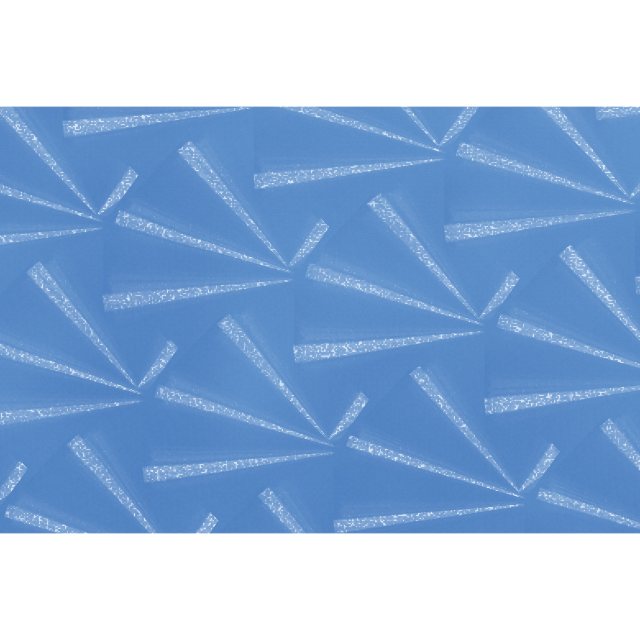
Write a Shadertoy shader that draws this pattern.

```glsl
float hash(vec2 p) {
    return fract(sin(dot(p, vec2(127.1, 311.7))) * 43758.5453);
}

float noise(vec2 p) {
    vec2 i = floor(p), f = fract(p);
    f = f * f * (3.0 - 2.0 * f);
    return mix(mix(hash(i), hash(i + vec2(1, 0)), f.x),
               mix(hash(i + vec2(0, 1)), hash(i + vec2(1, 1)), f.x), f.y);
}

// Tapered beam from a sharp tip to a cut end: x = bright core, y = faint side rays
vec2 beam(vec2 q, vec2 tip, vec2 far, float halfWidth, float seed) {
    vec2 axis = far - tip;
    float len = length(axis);
    vec2 dir = axis / len;
    q -= tip;
    float t = dot(q, dir) / len;
    if (t < -0.02 || t > 1.03) return vec2(0);
    float across = q.x * dir.y - q.y * dir.x;
    across += 0.003 * (noise(vec2(t * 3.0, seed)) - 0.5) * t;
    float s = across / (halfWidth * max(t, 0.0) + 0.0015);
    float rays = noise(vec2(s * 3.0 + seed, t * 2.5));
    float start = smoothstep(-0.01, 0.05, t);
    float core = smoothstep(1.05, 0.65, abs(s + 0.2)) * smoothstep(1.004, 0.994, t);
    core *= 0.65 + 0.55 * noise(vec2(s * 1.6 + seed, t * 4.0));
    float side = smoothstep(3.6, 0.6, abs(s - 0.5)) * smoothstep(1.0, 0.97, t + 0.05 * rays);
    return vec2(core, side * (0.25 + 0.9 * rays)) * start;
}

void mainImage(out vec4 fragColor, in vec2 fragCoord) {
    vec2 p = fragCoord / iResolution.y;
    float pixel = 1.0 / iResolution.y;

    // Slanted lattice of beam tips
    mat2 lattice = mat2(0.298, -0.081, 0.0625, -0.270);
    vec2 origin = vec2(0.458, 0.571);
    vec2 cell = floor(inverse(lattice) * (p - origin));

    vec2 light = vec2(0);
    float shade = 0.0;
    for (int j = -1; j <= 2; j++)
    for (int i = -1; i <= 2; i++) {
        vec2 id = cell + vec2(i, j);
        vec2 q = p - origin - lattice * id;
        float seed = 40.0 * hash(id);
        float size = 0.85 + 0.3 * hash(id + 7.0);

        // Three long beams fanning out to the left
        light = max(light, beam(q, vec2(-0.006, 0.010), vec2(-0.170, 0.203), 0.0125 * size, seed));
        light = max(light, beam(q, vec2(0.002, 0.002), vec2(-0.275, 0.092), 0.0105 * size, seed + 11.0));
        light = max(light, beam(q, vec2(0.002, -0.008), vec2(-0.297, -0.041), 0.0125 * size, seed + 23.0));

        // Short beam to the upper right, cut by the neighbouring fan
        float cut = dot(q - vec2(0.0225, 0.027), vec2(-0.81, 0.58));
        vec2 stub = beam(q, vec2(-0.008, 0.011), vec2(0.058, 0.073), 0.017, seed + 31.0);
        light = max(light, stub * smoothstep(-0.001, 0.001, cut));

        // Soft shadows inside the fan's left and upper edges
        float left = q.x + 0.297;
        shade += smoothstep(-0.001, 0.001, left) * exp(-max(left, 0.0) * 22.0)
               * smoothstep(0.08, 0.03, abs(q.y + 0.005));
        vec2 e = q - vec2(-0.214, 0.165);
        float upper = dot(e, vec2(0.73, -0.68));
        shade += 0.8 * smoothstep(-0.001, 0.001, upper) * exp(-max(upper, 0.0) * 24.0)
               * smoothstep(0.065, 0.05, abs(dot(e, vec2(0.68, 0.73))));
    }

    // Blue ground with broad drifts and fine grain
    float drift = 0.65 * noise(p * 5.0 + 3.0) + 0.35 * noise(p * 13.0);
    drift += 0.35 * (p.y - 0.5) - 0.28 * shade;
    vec3 color = mix(vec3(0.318, 0.510, 0.757), vec3(0.375, 0.572, 0.797), clamp(drift, 0.0, 1.0));
    color += 0.018 * (noise(p * 430.0) - 0.5);

    // Glittering beams
    float grain = noise(p * 390.0 + 17.0);
    float glint = smoothstep(0.58, 0.95, grain);
    float amount = light.x * (0.15 + 0.20 * grain + 0.48 * glint)
                 + light.y * (0.08 + 0.06 * grain);
    amount += 0.25 * light.y * smoothstep(0.86, 0.98, grain);
    color = mix(color, vec3(0.88, 0.93, 0.98), clamp(amount, 0.0, 0.9));

    // White margins above and below
    float band = smoothstep(-pixel, pixel, 1.0 / 3.0 - abs(p.y - 0.5));
    fragColor = vec4(mix(vec3(1), color, band), 1);
}
```
